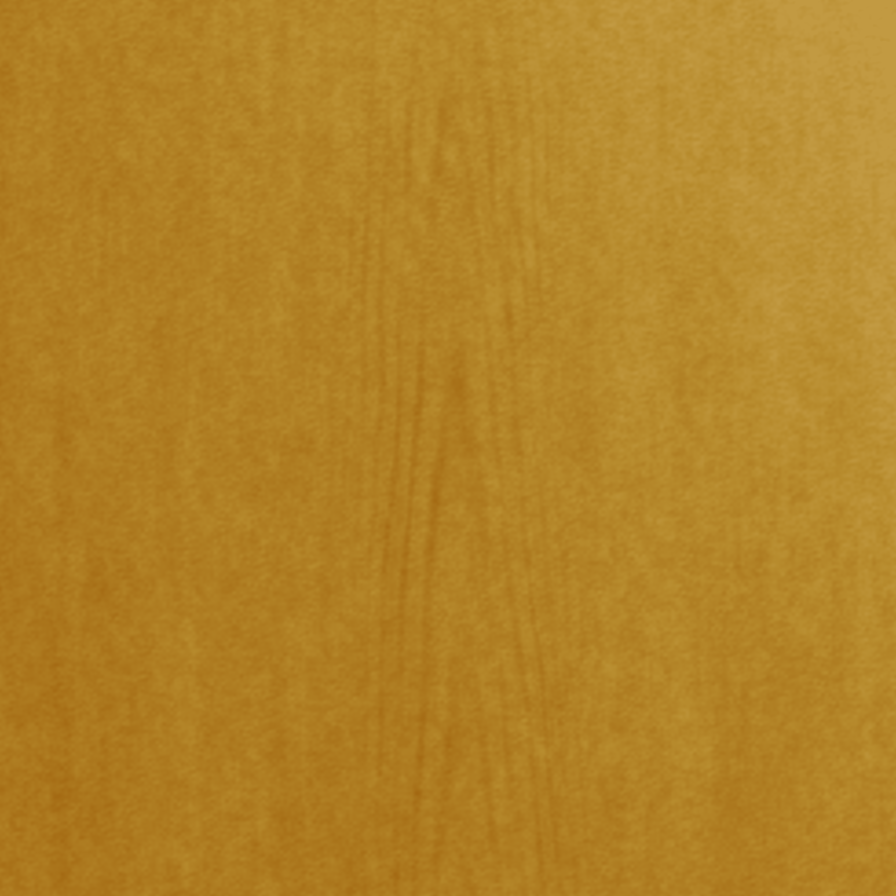
Write a Shadertoy shader that draws this texture.

```glsl
// Honey-coloured wood veneer: a diagonal light gradient, upright fibre streaks,
// faint nested cathedral arches around the heart line and a fine mottled grain.
// Every layer shifts one tone value, which a four-colour ramp turns into colour.

const vec3 DEEP  = vec3(0.665, 0.455, 0.105);
const vec3 MID   = vec3(0.69, 0.50, 0.14);
const vec3 LIGHT = vec3(0.72, 0.55, 0.18);
const vec3 PALE  = vec3(0.75, 0.59, 0.24);

const float HEART_X       = 0.508;  // centre line of the arches
const float TOP_APEX      = 0.89;   // height of the highest arch
const float ARCH_STEP     = 0.31;   // height between arches
const float ARCH_STEEP    = 37.0;   // how fast the legs turn upright
const float ARCH_REACH    = 0.17;   // half width of the figured band
const float ARCH_DEPTH    = 1.0;
const float STREAK_DEPTH  = 0.8;
const float MOTTLE_DEPTH  = 1.3;
const float GRAIN_DEPTH   = 1.5;

float hash(vec2 p) {
    return fract(sin(dot(p, vec2(127.1, 311.7))) * 43758.5453);
}

// Smooth value noise, centred on zero
float noise(vec2 p) {
    vec2 cell = floor(p);
    vec2 f = fract(p);
    f = f * f * (3.0 - 2.0 * f);
    float low  = mix(hash(cell), hash(cell + vec2(1.0, 0.0)), f.x);
    float high = mix(hash(cell + vec2(0.0, 1.0)), hash(cell + vec2(1.0, 1.0)), f.x);
    return mix(low, high, f.y) - 0.5;
}

// Light falls from the upper right
float lighting(vec2 uv) {
    float edgeGlow = 0.3 * smoothstep(0.9, 1.0, uv.x) * uv.y;
    return 0.02 + 0.45 * uv.y + uv.x * (0.9 + 1.85 * uv.y) + edgeGlow;
}

// Darkness of the arch lines; each contour is named by its apex height
float arches(vec2 uv) {
    float sway = 0.012 * noise(vec2(3.0, uv.y * 5.0)) + 0.008 * noise(uv * vec2(14.0, 9.0));
    float dx = uv.x - HEART_X + sway - 0.02 * (0.5 - uv.y);
    float side = sqrt(dx * dx + 0.00004);
    float apex = uv.y + ARCH_STEEP * pow(side, 1.5);
    apex += 0.07 * noise(uv * vec2(60.0, 12.0));
    float phase = fract((apex - TOP_APEX) / ARCH_STEP + 0.5) - 0.5;
    float line = smoothstep(0.30, 0.02, abs(phase));
    float wear = 0.65 + 1.0 * noise(uv * vec2(45.0, 7.0) + 20.0);
    float band = 1.0 - smoothstep(0.03, ARCH_REACH, abs(dx));
    float crown = 1.0 - smoothstep(TOP_APEX - 0.05, TOP_APEX + 0.1, uv.y) * 0.8;
    return line * wear * band * crown;
}

// Long upright fibres, broad and narrow
float streaks(vec2 uv) {
    float broad  = noise(uv * vec2(17.0, 1.6) + 5.0);
    float narrow = noise(uv * vec2(58.0, 3.5) + 31.0);
    float fine   = noise(uv * vec2(130.0, 11.0) + 57.0);
    float ray = exp(-pow((uv.x - 0.212) / 0.012, 2.0)) * smoothstep(0.8, 0.1, uv.y);
    return 0.6 * broad + 0.55 * narrow + 0.45 * fine + 0.5 * ray;
}

// Soft blotches, slightly taller than wide
float mottle(vec2 uv) {
    return 0.35 * noise(uv * vec2(38.0, 24.0) + 11.0)
         + 0.45 * noise(uv * vec2(95.0, 70.0) + 43.0);
}

// Fine speckle with slanted flecks
float grain(vec2 uv) {
    vec2 slant = vec2(uv.x + 0.5 * uv.y, uv.y - 0.4 * uv.x);
    return 0.55 * noise(slant * vec2(130.0, 210.0) + 71.0)
         + 0.45 * noise(uv * 245.0 + 90.0);
}

vec3 woodColor(float tone) {
    vec3 color = mix(DEEP, MID, clamp(tone, -1.2, 1.0));
    color += (LIGHT - MID) * clamp(tone - 1.0, 0.0, 1.0);
    color += (PALE - LIGHT) * clamp(tone - 2.0, 0.0, 1.3);
    return color;
}

void mainImage(out vec4 fragColor, in vec2 fragCoord) {
    vec2 uv = fragCoord / iResolution.xy;
    float tone = lighting(uv);
    tone += STREAK_DEPTH * streaks(uv);
    tone += MOTTLE_DEPTH * mottle(uv);
    tone += GRAIN_DEPTH * grain(uv);
    tone += 0.15 - ARCH_DEPTH * arches(uv);
    fragColor = vec4(woodColor(tone), 1.0);
}
```
